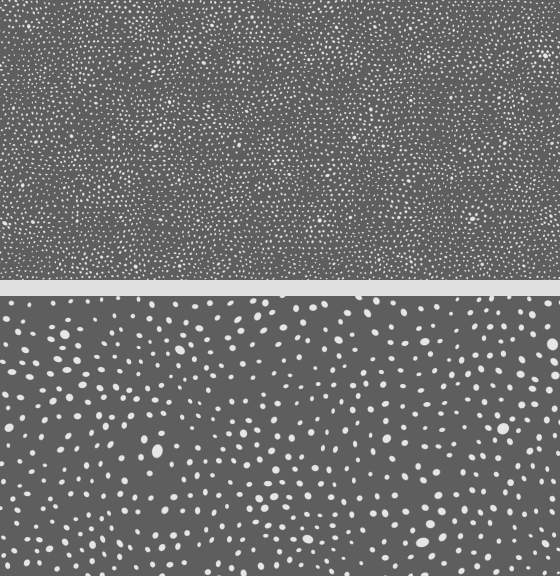
Top: the whole. Bottom: its middle third, enlarged.
Write a WebGL 2 fragment shader that draws this pattern.

```glsl
#version 300 es
precision highp float;

uniform vec2 u_resolution;
out vec4 fragColor;

#define CLUSTER_SIZE 0.14
#define DOT_SPACING 0.0207
#define DOT_RADIUS 0.155
#define CORE_RADIUS 0.27
#define RING_JITTER 0.26
#define FIELD_JITTER 0.48
#define CLEARANCE 0.64
#define WARP 0.018
#define SOFTNESS 0.8
#define GROUND_COLOR vec3(0.37)
#define DOT_COLOR vec3(0.90)

const float TAU = 6.2831853;

vec2 hash2(vec2 p) {
    vec3 q = fract(p.xyx * vec3(0.1031, 0.1030, 0.0973));
    q += dot(q, q.yzx + 33.33);
    return fract((q.xx + q.yz) * q.zy);
}

float gradientAt(vec2 cell, vec2 offset) {
    float angle = TAU * hash2(cell + 71.0).x;
    return dot(vec2(cos(angle), sin(angle)), offset);
}

float gradientNoise(vec2 p) {
    vec2 i = floor(p), f = fract(p);
    vec2 u = f * f * f * (f * (f * 6.0 - 15.0) + 10.0);
    vec2 e = vec2(1.0, 0.0);
    float low = mix(gradientAt(i, f), gradientAt(i + e, f - e), u.x);
    float high = mix(gradientAt(i + e.yx, f - e.yx), gradientAt(i + 1.0, f - 1.0), u.x);
    return mix(low, high, u.y);
}

// Staggered lattice: odd rows are moved by half a cell
vec2 latticeCell(vec2 p, float row) {
    return vec2(floor(p.x - 0.5 * mod(row, 2.0)), row);
}

vec2 latticePoint(vec2 id, float jitter) {
    vec2 shift = (hash2(id + 19.0) - 0.5) * jitter;
    return id + 0.5 + vec2(0.5 * mod(id.y, 2.0), 0.0) + shift;
}

vec2 clusterCenter(vec2 id) {
    return latticePoint(id, 0.36) * CLUSTER_SIZE;
}

float clusterSpacing(vec2 id) {
    return DOT_SPACING * mix(0.82, 1.03, hash2(id + 53.0).x);
}

float clusterRings(vec2 id) {
    return 1.0 + step(0.3, hash2(id + 83.0).x);
}

// Slightly oval dot, larger in some regions than in others
float dotDistance(vec2 p, vec2 pos, float radius, vec2 look) {
    vec2 axis = vec2(cos(TAU * look.y), sin(TAU * look.y));
    vec2 local = p - pos;
    vec2 oval = vec2(dot(local, axis) * 0.91, (local.y * axis.x - local.x * axis.y) * 1.1);
    float swell = 1.0 + 0.45 * gradientNoise(pos * 8.0);
    return length(oval) - radius * DOT_SPACING * swell * mix(0.78, 1.22, look.x);
}

// Core dot with one or two rings around it
float clusterDots(vec2 p, vec2 id) {
    vec2 center = clusterCenter(id);
    vec2 toPoint = p - center;
    float spacing = clusterSpacing(id);
    float ring = floor(length(toPoint) / spacing + 0.5);
    if (ring > clusterRings(id)) return 1.0;
    if (ring < 1.0) return dotDistance(p, center, CORE_RADIUS, hash2(id + 29.0));

    float count = floor(TAU * ring + 0.5);
    float phase = hash2(id * 7.0 + ring).x;
    float slot = floor((atan(toPoint.y, toPoint.x) / TAU + phase) * count);
    vec2 key = id * 31.0 + vec2(ring * 13.0, mod(slot, count));
    vec2 shift = (hash2(key) - 0.5) * RING_JITTER;
    float angle = TAU * ((slot + 0.5 + shift.x) / count - phase);
    vec2 pos = center + (ring + shift.y) * spacing * vec2(cos(angle), sin(angle));
    return dotDistance(p, pos, DOT_RADIUS, hash2(key + 97.0));
}

bool insideCluster(vec2 pos) {
    vec2 q = pos / CLUSTER_SIZE;
    for (int y = -1; y <= 1; y++)
    for (int x = -1; x <= 1; x++) {
        vec2 id = latticeCell(q, floor(q.y) + float(y)) + vec2(x, 0);
        float reach = (clusterRings(id) + CLEARANCE) * clusterSpacing(id);
        if (distance(pos, clusterCenter(id)) < reach) return true;
    }
    return false;
}

float fieldDot(vec2 p, vec2 id, vec2 pitch) {
    vec2 pos = latticePoint(id, FIELD_JITTER) * pitch;
    if (distance(p, pos) > 0.5 * DOT_SPACING || insideCluster(pos)) return 1.0;
    return dotDistance(p, pos, DOT_RADIUS, hash2(id + 41.0));
}

void main() {
    vec2 p = gl_FragCoord.xy / u_resolution.y;

    // Broad warp bends the rows of dots
    p += WARP * vec2(gradientNoise(p * 7.0), gradientNoise(p * 7.0 + 40.0));

    float dist = 1.0;
    vec2 pitch = DOT_SPACING * vec2(1.0, 0.88);
    vec2 q = p / CLUSTER_SIZE, f = p / pitch;
    for (int y = -1; y <= 1; y++)
    for (int x = -1; x <= 1; x++) {
        vec2 step2 = vec2(x, 0);
        dist = min(dist, clusterDots(p, latticeCell(q, floor(q.y) + float(y)) + step2));
        dist = min(dist, fieldDot(p, latticeCell(f, floor(f.y) + float(y)) + step2, pitch));
    }

    float edge = SOFTNESS / u_resolution.y;
    float cover = 1.0 - smoothstep(-edge, edge, dist);
    fragColor = vec4(mix(GROUND_COLOR, DOT_COLOR, cover), 1.0);
}
```
